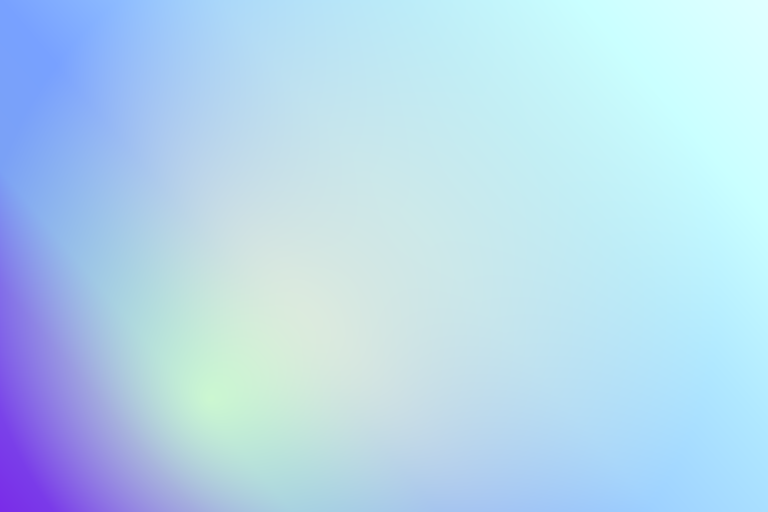
A WebGL 1 fragment shader for this background:

```glsl
precision mediump float;
// A soft pastel backdrop: a diagonal ramp from violet through blue to pale cyan,
// overlaid by a round glow whose bright focus sits off centre, so that it fades
// quickly toward the violet corner and slowly toward the cyan one.

uniform vec2 u_resolution;

const vec2 CANVAS = vec2(1.5, 1.0);

// Diagonal ramp
const vec2 RAMP_AXIS = vec2(0.76, 0.65);
const float RAMP_OFFSET = 0.65;
const vec3 VIOLET = vec3(0.48, 0.17, 0.91);
const vec3 INDIGO = vec3(0.48, 0.38, 0.92);
const vec3 PERIWINKLE = vec3(0.48, 0.63, 0.96);
const vec3 BLUE = vec3(0.47, 0.63, 1.00);
const vec3 SKY = vec3(0.62, 0.82, 1.00);
const vec3 AQUA = vec3(0.69, 0.91, 1.00);
const vec3 CYAN = vec3(0.79, 1.00, 1.00);
const vec3 ICE = vec3(0.88, 1.00, 1.00);

// Glow
const vec2 GLOW_FOCUS = vec2(0.41, 0.22);
const vec2 GLOW_CENTER = vec2(0.684, 0.434);
const float GLOW_RADIUS = 0.723;
const vec3 MINT = vec3(0.80, 0.97, 0.82);
const vec3 CREAM = vec3(0.98, 1.00, 0.83);

// Linear progress from a to b, limited to 0..1
float progress(float a, float b, float x) {
  return clamp((x - a) / (b - a), 0.0, 1.0);
}

vec3 rampColor(float s) {
  vec3 color = mix(VIOLET, INDIGO, progress(-0.65, -0.36, s));
  color = mix(color, PERIWINKLE, progress(-0.36, -0.215, s));
  color = mix(color, BLUE, progress(-0.215, 0.0, s));
  color = mix(color, SKY, progress(0.0, 0.326, s));
  color = mix(color, AQUA, progress(0.326, 0.594, s));
  color = mix(color, CYAN, progress(0.594, 0.86, s));
  return mix(color, ICE, progress(0.86, 1.14, s));
}

// Focal radial gradient: 0 at the focus, 1 on the outer circle
float focalDistance(vec2 p) {
  vec2 ray = p - GLOW_FOCUS;
  float len = max(length(ray), 0.0001);
  vec2 offset = GLOW_FOCUS - GLOW_CENTER;
  float along = dot(offset, ray / len);
  float inside = GLOW_RADIUS * GLOW_RADIUS - dot(offset, offset);
  return len / (sqrt(along * along + inside) - along);
}

void main() {
  vec2 p = gl_FragCoord.xy / u_resolution * CANVAS;
  float s = dot(p, RAMP_AXIS) - RAMP_OFFSET;

  // The glow turns from mint to cream along the ramp
  vec3 glow = mix(MINT, CREAM, smoothstep(-0.2, 0.1, s));
  float strength = clamp(1.0 - focalDistance(p), 0.0, 1.0);

  gl_FragColor = vec4(mix(rampColor(s), glow, strength), 1.0);
}
```
